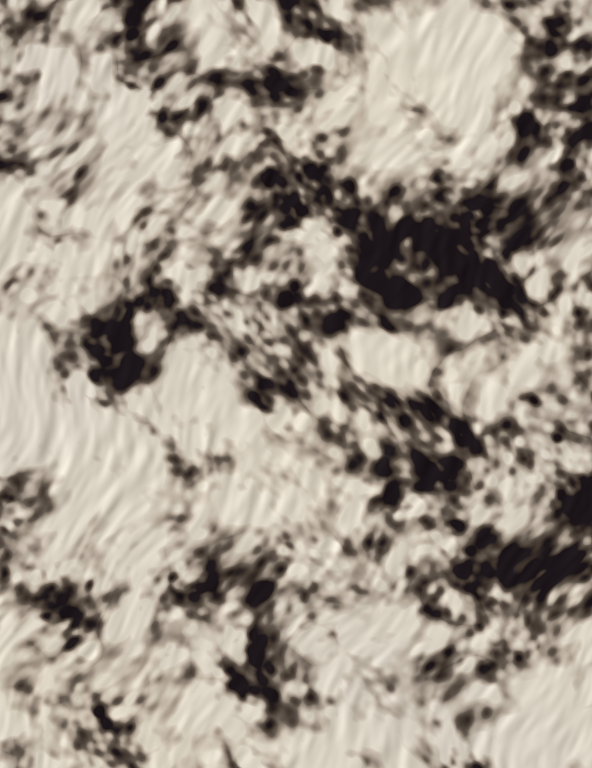
This texture is drawn by a WebGL 1 fragment shader. Its source:

```glsl
precision highp float;
// Draws a pale, faintly embossed cream ground mottled with curdled clusters of dark grain.

uniform vec2 u_resolution;

// Tones from bare ground to solid pigment
const vec3 CREAM = vec3(0.85, 0.82, 0.76);
const vec3 SAND  = vec3(0.73, 0.68, 0.62);
const vec3 TAUPE = vec3(0.56, 0.51, 0.46);
const vec3 UMBER = vec3(0.39, 0.35, 0.31);
const vec3 SEPIA = vec3(0.24, 0.20, 0.17);
const vec3 INK   = vec3(0.11, 0.085, 0.10);

// Features per canvas height
const float PATCH_FREQ  = 6.5;
const float CLUMP_FREQ  = 15.0;
const float THREAD_FREQ = 24.0;
const float CURD_FREQ   = 50.0;
const float GRAIN_FREQ  = 95.0;
const vec2  STREAK_FREQ = vec2(22.0, 75.0);

// Strength of each layer
const float PATCH_GAIN  = 1.2;
const float CLUMP_GAIN  = 1.0;
const float THREAD_GAIN = 1.4;
const float CURD_GAIN   = 0.95;
const float GRAIN_GAIN  = 0.7;
const float RELIEF_GAIN = 0.065;
const float DENSITY_BIAS = 0.0;
const float STREAK_ANGLE = 1.15;

vec3 hash3(vec2 cell) {
  vec3 q = fract(cell.xyx * vec3(0.1031, 0.1030, 0.0973));
  q += dot(q, q.yxz + 33.33);
  return fract((q.xxy + q.yzz) * q.zyx);
}

// Cellular noise: one soft spot of random sign and weight per cell, mean zero
float spots(vec2 p) {
  vec2 cell = floor(p);
  vec2 local = p - cell;
  float sum = 0.0;
  for (int y = -1; y <= 1; y++) {
    for (int x = -1; x <= 1; x++) {
      vec2 offset = vec2(float(x), float(y));
      vec3 rnd = hash3(cell + offset + 57.0);
      vec2 d = offset + rnd.xy - local;
      float falloff = max(0.0, 1.0 - dot(d, d));
      sum += (2.0 * rnd.z - 1.0) * falloff * falloff;
    }
  }
  return sum;
}

// Layered sines that bend the layers into curls
vec2 swirl(vec2 p) {
  vec2 broad = sin(p.yx * vec2(11.0, 9.0) + vec2(0.7, 2.1));
  vec2 tight = sin(p.yx * vec2(29.0, 33.0) + p * 14.0 + vec2(4.0, 1.3));
  return p + 0.022 * broad + 0.007 * tight;
}

// Amount of pigment: broad patches broken up by threads, curds and grain
float pigment(vec2 p) {
  float body = PATCH_GAIN * spots(p * PATCH_FREQ)
             + CLUMP_GAIN * spots(p * CLUMP_FREQ + 19.0);
  float threads = 0.36 - abs(spots(p * THREAD_FREQ + 41.0));
  float detail = THREAD_GAIN * threads
               + CURD_GAIN * spots(p * CURD_FREQ + 73.0)
               + GRAIN_GAIN * spots(p * GRAIN_FREQ + 11.0);
  float roughness = mix(0.55, 1.1, smoothstep(-0.7, 0.3, body));
  return body + detail * roughness + DENSITY_BIAS;
}

float streaks(vec2 p) {
  float c = cos(STREAK_ANGLE);
  float s = sin(STREAK_ANGLE);
  vec2 q = vec2(c * p.x + s * p.y, c * p.y - s * p.x);
  return spots(q * STREAK_FREQ) + 0.5 * spots(q * STREAK_FREQ * 1.9 + 31.0);
}

// Side-lit slope of the streaked surface
float relief(vec2 p) {
  const vec2 LIGHT_STEP = vec2(0.0035, -0.002);
  return streaks(p + LIGHT_STEP) - streaks(p - LIGHT_STEP);
}

float ramp(float low, float high, float x) {
  return clamp((x - low) / (high - low), 0.0, 1.0);
}

vec3 tone(float amount) {
  vec3 colour = mix(CREAM, SAND, ramp(-0.60, -0.02, amount));
  colour = mix(colour, TAUPE, ramp(-0.02, 0.42, amount));
  colour = mix(colour, UMBER, ramp(0.42, 0.68, amount));
  colour = mix(colour, SEPIA, ramp(0.68, 1.22, amount));
  return mix(colour, INK, ramp(1.22, 1.60, amount));
}

void main() {
  vec2 p = gl_FragCoord.xy / u_resolution.y;
  vec2 bent = swirl(p);
  float amount = pigment(bent);
  vec3 colour = tone(amount);

  // Embossing shows on the bare ground and fades under pigment
  float bare = 1.0 - smoothstep(-0.2, 1.2, amount);
  colour += RELIEF_GAIN * relief(bent) * mix(0.25, 1.0, bare);

  // Slow drift in the warmth of the ground
  float drift = sin(p.x * 7.0 + 2.0 * sin(p.y * 5.0)) * sin(p.y * 8.0 + 1.0);
  colour += vec3(0.012, 0.010, 0.004) * drift * bare;

  gl_FragColor = vec4(clamp(colour, 0.0, 1.0), 1.0);
}
```
